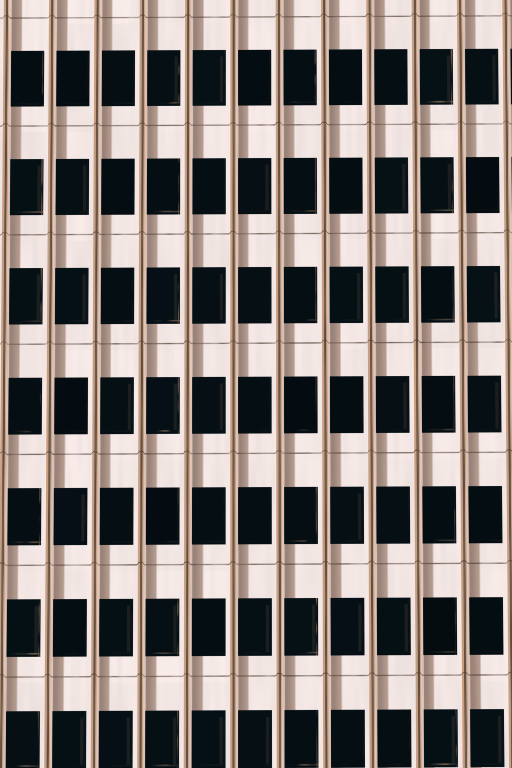
Reproduce this pattern procedurally as a Shadertoy shader.

```glsl
// Sunlit tower facade: dark windows between pale panels and bronze-edged fins.
// A gently tapering grid gives cell coordinates; each cell layers soft bands
// for shade, fins, joints and glass, with hashed wear on panels and frames.

const vec3 GLASS  = vec3(0.02, 0.06, 0.08);
const vec3 PANEL  = vec3(0.98, 0.93, 0.92);
const vec3 SHADE  = vec3(0.60, 0.51, 0.47);
const vec3 CREAM  = vec3(0.84, 0.73, 0.67);
const vec3 BRONZE = vec3(0.41, 0.33, 0.27);
const vec3 TAN    = vec3(0.79, 0.62, 0.50);

const float COLUMN_PITCH = 0.0885;  // at the top, in canvas widths
const float COLUMN_TAPER = 0.0023;  // added to the pitch at the bottom
const float PIVOT_X      = 0.465;   // window edge that stays vertical
const float PIVOT_COLUMN = 5.0;
const float ROW_PITCH    = 0.1405;  // at the top, in canvas heights
const float ROW_GROWTH   = 0.0032;
const float FIRST_ROW    = 0.0664;
const float ROW_TILT     = 0.003;
const vec2  WINDOW       = vec2(0.73, 0.515);  // size within a cell
const float JOINT_V      = 0.695;
const float JOINT_HALF   = 0.006;
const float SHADE_WIDTH  = 0.23;
const float FIN_WIDTH    = 0.17;
const vec2  CELL_SHIFT   = vec2(0.2, 0.25);    // keeps seams on plain panel

float hash(vec2 p) {
    vec3 q = fract(vec3(p.xyx) * 0.1031);
    q += dot(q, q.yzx + 33.33);
    return fract((q.x + q.y) * q.z);
}

float noise(vec2 p) {
    vec2 i = floor(p), f = fract(p);
    f = f * f * (3.0 - 2.0 * f);
    return mix(mix(hash(i), hash(i + vec2(1, 0)), f.x),
               mix(hash(i + vec2(0, 1)), hash(i + vec2(1, 1)), f.x), f.y);
}

// Soft-edged interval from a to b
float band(float x, float a, float b, float soft) {
    return smoothstep(a - soft, a + soft, x) - smoothstep(b - soft, b + soft, x);
}

// Column and row coordinates; whole numbers lie on window top-left corners
vec2 facadeGrid(vec2 p, float pitch) {
    float row = (p.y - FIRST_ROW + ROW_TILT * p.x) / ROW_PITCH;
    return vec2((p.x - PIVOT_X) / pitch + PIVOT_COLUMN,
                row - ROW_GROWTH * row * row);
}

vec3 wall(vec2 uv, vec2 grid, vec2 id, vec2 soft) {
    // Panel with faint dirt and a fin shadow along its left side
    float dirt = noise(grid * vec2(9.0, 2.5));
    vec3 col = PANEL * (1.0 - 0.035 * dirt - 0.02 * hash(id));
    float shadeEdge = SHADE_WIDTH + 0.02 * (hash(id.xx + 4.0) - 0.5);
    vec3 shadeTone = mix(SHADE, CREAM, 0.45 * smoothstep(0.04, shadeEdge, uv.x));
    col = mix(col, shadeTone, band(uv.x, 0.0, shadeEdge, soft.x + 0.012));

    // Fin: tan return, bronze groove, warm face, cream edge
    float wear = noise(grid * vec2(40.0, 3.0));
    col = mix(col, TAN, band(uv.x, -FIN_WIDTH, -0.125, soft.x));
    col = mix(col, BRONZE * (0.85 + 0.3 * wear), band(uv.x, -0.125, -0.07, soft.x));
    col = mix(col, TAN, band(uv.x, -0.07, -0.045, soft.x));
    col = mix(col, CREAM * (1.0 + 0.08 * wear), band(uv.x, -0.045, 0.0, soft.x));

    // Horizontal joint, bending slightly where it crosses the fin
    float bend = 0.022 * band(uv.x, -FIN_WIDTH, -0.05, 0.03);
    float joint = band(uv.y + bend, JOINT_V - JOINT_HALF, JOINT_V + JOINT_HALF, soft.y);
    float strength = 0.35 + 0.45 * noise(grid * vec2(6.0, 1.0) + 8.0);
    return mix(col, BRONZE * 0.8, joint * strength);
}

vec3 glazing(vec2 uv, vec2 id, vec2 soft) {
    float rnd = hash(id + 17.0);
    vec3 col = GLASS * (0.8 + 0.3 * rnd);

    // Dim curtain strip behind some panes
    float strip = band(uv.x, 0.60, 0.67, soft.x) * band(uv.y, 0.06, 0.48, soft.y);
    col = mix(col, BRONZE, 0.22 * strip * step(0.55, rnd));

    // Worn bronze frame, strongest on every third column
    float exposed = mod(id.x, 3.0) < 0.5 ? 0.35 + 0.6 * rnd : 0.08;
    float side = band(uv.x, 0.685, 0.71, soft.x);
    float sill = band(uv.y, 0.48, 0.495, soft.y) * smoothstep(0.05, 0.5, uv.x);
    float patches = smoothstep(0.2, 0.8, noise(uv * vec2(5.0, 11.0) + id * 7.0));
    return mix(col, mix(BRONZE, TAN, 0.3), exposed * patches * max(side, sill));
}

void mainImage(out vec4 fragColor, in vec2 fragCoord) {
    vec2 p = fragCoord / iResolution.xy;
    p.y = 1.0 - p.y;
    float pitch = COLUMN_PITCH + COLUMN_TAPER * p.y;
    vec2 grid = facadeGrid(p, pitch);
    vec2 id = floor(grid + CELL_SHIFT);
    vec2 uv = grid - id;
    vec2 soft = 0.65 / (iResolution.xy * vec2(pitch, ROW_PITCH));

    vec3 col = wall(uv, grid, id, soft);
    float opening = band(uv.x, 0.0, WINDOW.x, soft.x)
                  * band(uv.y, 0.0, WINDOW.y, soft.y);
    col = mix(col, glazing(uv, id, soft), opening);
    fragColor = vec4(col, 1.0);
}
```
